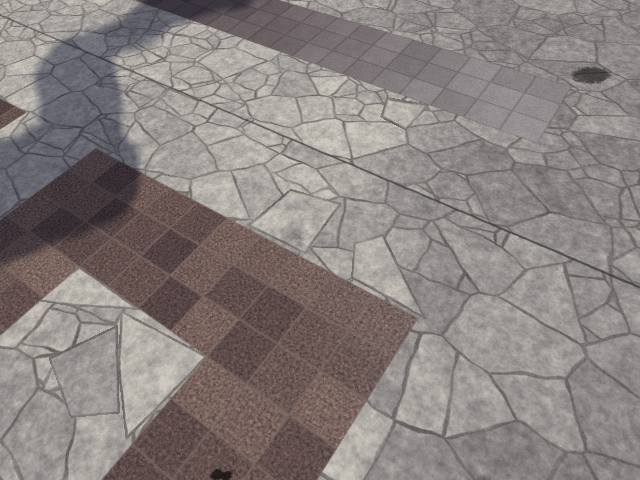
This texture is drawn by a WebGL 2 fragment shader. Its source:

```glsl
#version 300 es
precision highp float;
// Sunlit plaza seen at an angle: irregular flagstones, red granite bands and a soft shadow.
uniform vec2 u_resolution;
out vec4 fragColor;

vec2 hash2(vec2 p) {
  vec3 q = fract(p.xyx * vec3(0.1031, 0.1030, 0.0973));
  q += dot(q, q.yzx + 33.33);
  return fract((q.xx + q.yz) * q.zy);
}

float gradientNoise(vec2 p) {
  vec2 i = floor(p), f = p - i, s = f * f * f * (f * (f * 6.0 - 15.0) + 10.0);
  vec2 o = vec2(0, 1);
  float a = dot(hash2(i) * 2.0 - 1.0, f);
  float b = dot(hash2(i + o.yx) * 2.0 - 1.0, f - o.yx);
  float c = dot(hash2(i + o) * 2.0 - 1.0, f - o);
  float d = dot(hash2(i + 1.0) * 2.0 - 1.0, f - 1.0);
  return mix(mix(a, b, s.x), mix(c, d, s.x), s.y);
}

float fbm(vec2 p) {
  float sum = 0.0, amp = 0.6;
  for (int i = 0; i < 5; i++) {
    sum += amp * gradientNoise(p);
    p = mat2(1.6, 1.2, -1.2, 1.6) * p + 7.3;
    amp *= 0.62;
  }
  return sum;
}

// Voronoi stones: x is the distance to the nearest joint, yz the stone id.
vec3 flagstones(vec2 p) {
  vec2 cell = floor(p), nearest = vec2(0), id = vec2(0);
  float best = 9.0, edge = 9.0;
  for (int k = 0; k < 9; k++) {
    vec2 c = cell + vec2(k % 3 - 1, k / 3 - 1);
    vec2 r = c + hash2(c) - p;
    if (dot(r, r) < best) { best = dot(r, r); nearest = r; id = c; }
  }
  for (int k = 0; k < 25; k++) {
    vec2 c = id + vec2(k % 5 - 2, k / 5 - 2);
    vec2 r = c + hash2(c) - p, d = r - nearest;
    if (dot(d, d) > 1e-4) edge = min(edge, dot(0.5 * (nearest + r), normalize(d)));
  }
  return vec3(edge, id);
}

// Signed distance to one side, negative inside a clockwise outline.
float side(vec2 p, vec2 a, vec2 b) {
  vec2 e = normalize(b - a);
  return dot(p - a, vec2(e.y, -e.x));
}

float slab(vec2 p, vec2 a, vec2 b, vec2 c, vec2 d) {
  return max(max(side(p, a, b), side(p, b, c)), max(side(p, c, d), side(p, d, a)));
}

float capsule(vec2 p, vec2 a, vec2 b, float r) {
  vec2 d = b - a;
  return length(p - a - d * clamp(dot(p - a, d) / dot(d, d), 0.0, 1.0)) - r;
}

float blot(vec2 p, vec2 c, vec2 r) {
  vec2 d = (p - c) / r;
  return exp(-dot(d, d));
}

// Distance to the border of a box, positive inside.
float box(vec2 g, vec2 lo, vec2 hi) {
  vec2 d = min(g - lo, hi - g);
  return min(d.x, d.y);
}

void main() {
  vec2 uv = gl_FragCoord.xy / u_resolution;
  vec2 p = vec2(uv.x * 4.0 / 3.0, 1.0 - uv.y);

  // Perspective onto the ground, where one unit is one granite tile
  vec2 g = vec2(dot(p, vec2(18.87, 25.22)) - 11.561, dot(p, vec2(-11.064, 20.999)) - 4.28);
  g /= 1.0 + dot(p, vec2(0.2104, 1.4743));
  float aa = 0.5 * length(fwidth(g));
  float rough = fbm(g * 2.2), fine = fbm(g * 6.0 + 11.0);
  float grain = gradientNoise(g * 15.0) + 0.8 * gradientNoise(g * 31.0);

  // Flagstones, some split into smaller pieces, broken along a straight expansion joint
  float seam = g.y + 3.05 - 0.02 * (g.x - 10.0);
  vec2 warp = 0.08 * vec2(gradientNoise(g * 2.3), gradientNoise(g * 2.3 + 19.0));
  vec2 laid = (g + warp) / vec2(1.55, 1.25) + (seam < 0.0 ? 40.5 : 0.0);
  vec3 stone = flagstones(laid);
  float edge = stone.x * 1.35, shade = hash2(stone.yz + 5.0).x - 0.5;
  if (hash2(stone.yz + 17.0).y > 0.55) {
    vec3 piece = flagstones(laid * 1.5 + 70.0);
    edge = min(edge, piece.x * 0.9);
    shade = 0.4 * shade + 0.6 * (hash2(piece.yz).x - 0.5);
  }

  // Large distinct slabs
  float pale = slab(p, vec2(0.519, 0.469), vec2(0.606, 0.396), vec2(0.708, 0.425), vec2(0.635, 0.526));
  pale = min(pale, slab(p, vec2(0.739, 0.507), vec2(0.797, 0.49), vec2(0.882, 0.66), vec2(0.734, 0.578)));
  pale = min(pale, slab(p, vec2(0.254, 0.65), vec2(0.43, 0.743), vec2(0.264, 0.913), vec2(0.248, 0.764)));
  pale = min(pale, slab(p, vec2(0.08, 0.625), vec2(0.165, 0.556), vec2(0.286, 0.643), vec2(0.147, 0.635)));
  pale = min(pale, slab(p, vec2(0.807, 0.205), vec2(0.891, 0.22), vec2(0.845, 0.269), vec2(0.795, 0.243)));
  float grey = slab(p, vec2(0.104, 0.747), vec2(0.243, 0.68), vec2(0.247, 0.859), vec2(0.148, 0.868));
  float key = -12.0 * min(pale, grey);
  if (key > -0.03) { edge = max(key, 0.0); shade = pale < grey ? 0.5 : -0.45; }

  float tone = mix(0.655, 0.565, smoothstep(0.65, 1.05, p.x)) + 0.11 * shade + 0.17 * rough + 0.16 * fine + 0.045 * grain;
  tone += 0.05 * blot(p, vec2(0.7, 0.28), vec2(0.25, 0.16)) + 0.04 * blot(p, vec2(0.1, 0.1), vec2(0.2));
  vec2 stain = p + 0.012 * vec2(rough, fine);
  tone -= 0.15 * blot(stain, vec2(0.613, 0.49), vec2(0.027, 0.02)) + 0.11 * blot(stain, vec2(0.625, 0.43), vec2(0.045, 0.016));
  tone -= 0.04 * smoothstep(0.0, 0.4, fbm(g * 0.7 + 30.0));
  tone = clamp(tone, 0.34, 0.79);
  vec3 color = tone * mix(vec3(1.01, 0.985, 0.975), vec3(1.025, 1.0, 0.955), smoothstep(0.55, 0.75, tone));
  float width = 0.028 + 0.05 * max(rough, -0.3);
  float joint = 1.0 - smoothstep(width - aa, width + aa, edge);
  float worn = 0.72 + 0.7 * gradientNoise(g * 1.3 + 50.0);
  color = mix(color, vec3(0.385, 0.365, 0.36) + 0.08 * grain, clamp(worn, 0.3, 0.95) * joint);
  color = mix(color, vec3(0.22), 0.75 * (1.0 - smoothstep(0.03 - aa, 0.03 + aa, abs(seam + 0.04 * rough))));
  color *= 1.0 - 0.5 * smoothstep(0.35, 0.65, blot(stain, vec2(1.232, 0.157), vec2(0.047, 0.02)));

  // Granite bands: near corner, left edge and far strip
  float near = max(box(g, vec2(0), vec2(10, 3)), max(box(g, vec2(0), vec2(3, 20)), box(g, vec2(7, 0), vec2(10, 20))));
  near = max(near, box(g, vec2(-30, 0), vec2(-3.4, 20)));
  vec2 farG = vec2(g.x - 10.2, g.y + 9.02 - 0.048 * (g.x - 10.2));
  float strip = box(farG, vec2(-40, 0), vec2(0, 2.82));
  vec2 tileG = strip > 0.0 ? farG * vec2(1.0, 1.064) : g;
  vec2 pick = hash2(floor(tileG) + 61.0), f = abs(fract(tileG) - 0.5);
  vec3 red = mix(vec3(0.325, 0.262, 0.265), vec3(0.50, 0.41, 0.38), pick.x * 0.9);
  red = mix(red, vec3(0.48, 0.42, 0.41), 0.5 * smoothstep(6.0, 10.0, g.x - g.y));
  vec3 mauve = mix(vec3(0.38, 0.335, 0.35), vec3(0.56, 0.54, 0.545), smoothstep(-4.0, 11.0, g.x));
  vec3 tile = strip > 0.0 ? mauve + 0.07 * (pick.x - 0.5) : red;
  tile *= 1.0 + (strip > 0.0 ? 0.1 : 0.42) * grain + 0.1 * rough;
  float gap = 0.5 - max(f.x, f.y);
  tile = mix(tile, strip > 0.0 ? tile * 0.78 : vec3(0.48, 0.42, 0.40), 0.6 * (1.0 - smoothstep(0.01, 0.018 + aa, gap)));
  tile *= 1.0 - 0.65 * smoothstep(0.35, 0.65, blot(stain, vec2(0.46, 0.99), vec2(0.026, 0.012)));
  color = mix(color, tile, smoothstep(-aa, aa, max(near, strip)));

  // Cool shadow falling across the upper left
  float shadow = min(capsule(p, vec2(0.5, -0.015), vec2(0.35, 0.02), 0.035), capsule(p, vec2(0.35, 0.02), vec2(0.15, 0.13), 0.035));
  shadow = min(shadow, capsule(p, vec2(0.16, 0.16), vec2(0.18, 0.33), 0.085));
  shadow = min(shadow, capsule(p, vec2(0.17, 0.36), vec2(-0.05, 0.44), 0.12));
  color *= mix(vec3(1), vec3(0.58, 0.6, 0.68), 1.0 - smoothstep(-0.012, 0.014, shadow + 0.02 * gradientNoise(p * 14.0)));
  fragColor = vec4(color, 1.0);
}
```
